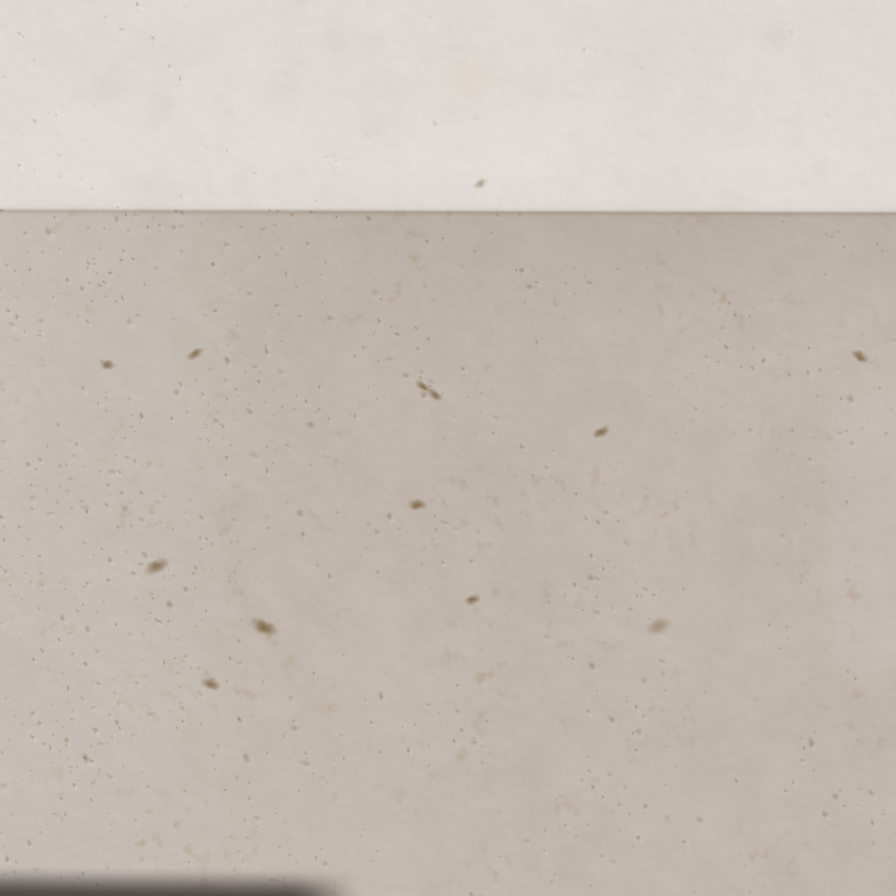
Give the GLSL for this texture, as a three.js fragment shader.

```glsl
// Pale pitted limestone: a bright ledge above a shaded face, with a dark blurred shadow in the lower left corner.
varying vec2 vUv;

vec2 hash2(vec2 p) {
  p = vec2(dot(p, vec2(127.1, 311.7)), dot(p, vec2(269.5, 183.3)));
  return fract(sin(p) * 43758.547);
}

float gradientNoise(vec2 p) {
  vec2 cell = floor(p), f = fract(p);
  vec2 u = f * f * f * (f * (f * 6.0 - 15.0) + 10.0);
  float a = dot(hash2(cell) * 2.0 - 1.0, f);
  float b = dot(hash2(cell + vec2(1, 0)) * 2.0 - 1.0, f - vec2(1, 0));
  float c = dot(hash2(cell + vec2(0, 1)) * 2.0 - 1.0, f - vec2(0, 1));
  float d = dot(hash2(cell + vec2(1, 1)) * 2.0 - 1.0, f - vec2(1, 1));
  return mix(mix(a, b, u.x), mix(c, d, u.x), u.y);
}

// Layered noise, turned at each octave to hide the lattice
float fbm(vec2 p) {
  float sum = 0.0, gain = 0.5;
  for (int i = 0; i < 4; i++) {
    sum += gain * gradientNoise(p);
    p = mat2(1.6, 1.2, -1.2, 1.6) * p + 17.3;
    gain *= 0.5;
  }
  return sum;
}

// Soft round patch: 1 at the centre, fading with distance
float glow(vec2 p, vec2 center, vec2 size) {
  vec2 q = (p - center) / size;
  return exp(-dot(q, q));
}

// One random soft pit per grid cell, kept where its random value is below the density
float pits(vec2 p, float scale, float density) {
  p = mat2(0.8, 0.6, -0.6, 0.8) * p * scale;
  vec2 cell = floor(p);
  vec2 r = hash2(cell + scale), s = hash2(cell + scale + 51.7);
  vec2 q = fract(p) - 0.3 - 0.4 * r;
  q.y = q.y * 1.4 + q.x * (s.x - 0.5);
  float shape = 1.0 - smoothstep(0.0, 0.16 + 0.12 * s.y, length(q));
  return shape * (0.35 + 0.65 * s.x) * smoothstep(0.0, 0.08, density - hash2(cell + 9.1).x);
}

// Larger single hollow, slanted by the given amount
float hollow(vec2 p, vec2 center, float radius, float slant) {
  vec2 q = p - center;
  q.y = (q.y - slant * q.x) * 1.6;
  return 1.0 - smoothstep(0.0, radius, length(q));
}

void main() {
  vec2 uv = vUv;
  float cloud = fbm(uv * 6.0);
  float mottle = fbm(uv * 26.0 + 4.0);
  vec2 p = uv + 0.006 * vec2(fbm(uv * 90.0), fbm(uv * 90.0 + 40.0));
  float seam = uv.y - (0.765 - 0.003 * uv.x);
  float ledge = smoothstep(-0.001, 0.003, seam);

  // Broad tone of the shaded face
  vec3 face = vec3(0.754, 0.714, 0.674);
  face += vec3(0.022, 0.03, 0.038) * (1.0 - smoothstep(0.0, 0.4, uv.x + 0.12 * cloud));
  face -= vec3(0.012, 0.013, 0.014) * glow(uv, vec2(0.47, 0.65), vec2(0.25, 0.13));
  face -= vec3(0.018, 0.02, 0.022) * glow(uv, vec2(0.8, 0.75), vec2(0.45, 0.07));
  face += vec3(0.014, 0.017, 0.022) * smoothstep(0.91, 0.94, uv.x) * smoothstep(0.22, 0.28, uv.y)
    * (1.0 - smoothstep(0.54, 0.6, uv.y));
  face += 0.01 * glow(uv, vec2(0.4, 0.06), vec2(0.3, 0.12));
  face += 0.035 * cloud + 0.03 * mottle * vec3(0.9, 1.0, 1.15);

  // Bright ledge with faint warm blotches
  vec3 top = vec3(0.868, 0.849, 0.828) + 0.03 * cloud + 0.022 * mottle;
  top += 0.012 * glow(uv, vec2(0.55, 0.82), vec2(0.5, 0.07));
  top -= vec3(0.0, 0.016, 0.036) * glow(p, vec2(0.523, 0.913), vec2(0.022, 0.025));
  top -= vec3(0.016, 0.018, 0.022) * smoothstep(0.06, 0.3, fbm(uv * 13.0 + 5.0));
  vec3 stone = mix(face, top, ledge);

  // Seam line and its soft falloff
  stone -= vec3(0.055, 0.06, 0.07) * exp(-pow(seam / 0.0034, 2.0));
  stone -= 0.012 * exp(-abs(seam) / 0.01);

  // Fine grain lit from the upper left
  vec2 grain = mat2(0.8, 0.6, -0.6, 0.8) * uv * 80.0;
  stone += 0.026 * (fbm(grain) - fbm(grain + vec2(-0.05, 0.35)));

  // Ochre stains: loose flecks and a curved vein
  float bend = uv.y - 0.38;
  float veinX = min(0.256 + 5.0 * bend * bend, 0.362) + 0.02 * mottle;
  float vein = exp(-pow((p.x - veinX) / 0.013, 2.0)) * smoothstep(0.15, 0.19, uv.y)
    * (1.0 - smoothstep(0.43, 0.46, uv.y));
  float fleck = smoothstep(0.04, 0.3, fbm(uv * 55.0));
  float region = smoothstep(-0.05, 0.22, fbm(uv * 10.0 + 21.0));
  float stain = vein * (0.15 + 0.85 * fleck) * (0.6 + 0.8 * region);
  stain += 0.5 * fleck * region * (1.0 - 0.8 * ledge);
  stain += 0.5 * fleck * glow(uv, vec2(0.53, 0.25), vec2(0.04, 0.1));
  stain += 0.6 * fleck * glow(uv, vec2(0.2, 0.07), vec2(0.09, 0.05));
  stone -= vec3(0.06, 0.085, 0.13) * stain;

  // Scattered pits in clusters, denser toward the left of the face
  float density = mix(0.26, 0.1, smoothstep(0.05, 0.5, uv.x)) + 0.7 * fbm(uv * 8.0 + 8.0);
  density *= 1.0 - 0.7 * ledge;
  float pit = 0.0, rim = 0.0;
  for (int i = 0; i < 3; i++) {
    float scale = 36.0 + 22.0 * float(i);
    pit += 0.8 * pits(p, scale, density);
    rim += 0.8 * pits(p + vec2(-0.003, 0.004), scale, density);
  }

  // Prominent hollows
  float deep = hollow(p, vec2(0.472, 0.569), 0.011, -0.4) + hollow(p, vec2(0.485, 0.559), 0.011, -0.4);
  deep += hollow(p, vec2(0.671, 0.518), 0.012, 0.4) + hollow(p, vec2(0.465, 0.437), 0.013, 0.0);
  deep += hollow(p, vec2(0.527, 0.331), 0.011, 0.2) + hollow(p, vec2(0.175, 0.368), 0.017, 0.3);
  deep += hollow(p, vec2(0.295, 0.3), 0.018, -0.3) + 0.55 * hollow(p, vec2(0.735, 0.301), 0.018, 0.3);
  deep += hollow(p, vec2(0.96, 0.602), 0.012, -0.4) + hollow(p, vec2(0.12, 0.593), 0.011, -0.2);
  deep += hollow(p, vec2(0.218, 0.605), 0.012, 0.4) + hollow(p, vec2(0.235, 0.237), 0.014, -0.2);
  deep += 0.8 * hollow(p, vec2(0.537, 0.795), 0.01, 0.3);
  stone += 0.04 * clamp(rim - pit, 0.0, 1.0);
  stone -= vec3(0.15, 0.17, 0.2) * min(pit, 1.0);
  stone -= vec3(0.22, 0.265, 0.33) * min(deep, 1.0);

  // Blurred shadow at the lower left
  float shadow = (1.0 - smoothstep(0.0, 0.036, uv.y + 0.012 * uv.x))
    * (1.0 - smoothstep(0.32, 0.41, uv.x));
  stone = mix(stone, vec3(0.28, 0.255, 0.245), 0.92 * shadow);

  gl_FragColor = vec4(clamp(stone, 0.0, 1.0), 1.0);
}
```
